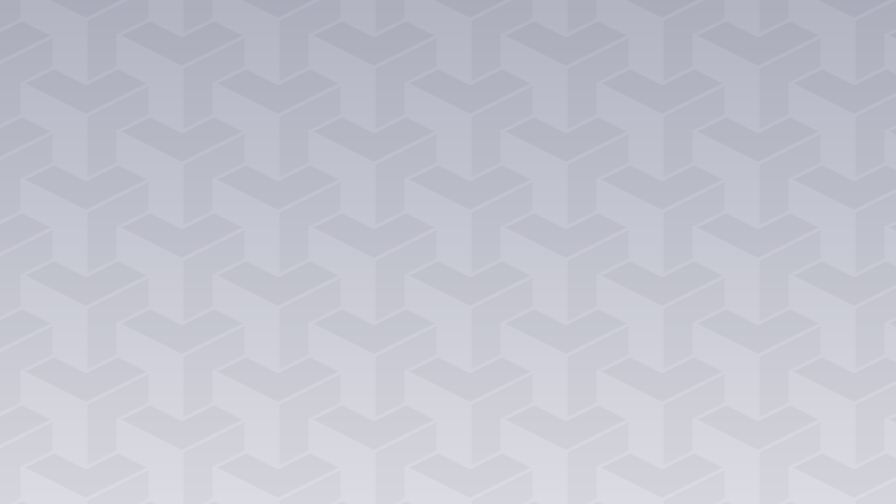
Write a Shadertoy shader that draws this pattern.

```glsl
// Interlocking three-armed isometric blocks in pale grey under a vertical fade.

const float UNIT = 0.0635;              // block module, in canvas heights
const vec2 ANCHOR = vec2(0.742, 0.485); // inner corner of one block
const float PERIOD = 6.0;               // lattice period, in modules
const float SLANT = 0.4472;             // distance factor of the slanted edges
const float INSET = 0.05;               // half width of the pale seams

// Wraps a coordinate into one period starting at low
float wrap(float x, float low) {
    return mod(x - low, PERIOD) + low;
}

// Chevron-shaped top face, mirrored about the block axis
float topFace(vec2 p) {
    float x = abs(wrap(p.x, -3.0));
    float y = wrap(p.y, -1.5);
    float rise = y - x;
    return SLANT * max(max(-rise, rise - 2.0), x + y - 4.0);
}

// Stepped right face, measured along its sheared axis
float rightFace(vec2 p) {
    float x = wrap(p.x, -2.0);
    float rise = wrap(p.y - x, -5.0);
    float stem = max(x - 1.0, SLANT * (-4.0 - rise));
    float arm = max(x - 2.0, SLANT * (-2.0 - rise));
    return max(max(-x, SLANT * rise), min(stem, arm));
}

// Antialiased coverage of an inset face
float coverage(float dist, float pixel) {
    return 1.0 - smoothstep(-0.7 * pixel, 0.7 * pixel, dist + INSET);
}

void mainImage(out vec4 fragColor, in vec2 fragCoord) {
    vec2 uv = fragCoord / iResolution.y;
    vec2 p = (uv - ANCHOR) / (UNIT * vec2(1.0, 0.5));
    float pixel = 1.0 / (iResolution.y * UNIT);

    // Two staggered sublattices, shifted by half a period
    float top = 0.0;
    float side = 0.0;
    for (int i = 0; i < 2; i++) {
        vec2 q = p - 0.5 * PERIOD * float(i);
        top = max(top, coverage(topFace(q), pixel));
        side = max(side, coverage(rightFace(q), pixel));
    }

    // Vertical fade, then face shading
    vec3 color = mix(vec3(0.860, 0.863, 0.890), vec3(0.700, 0.708, 0.765), uv.y);
    color -= 0.032 * top + 0.024 * side;
    fragColor = vec4(color, 1.0);
}
```
